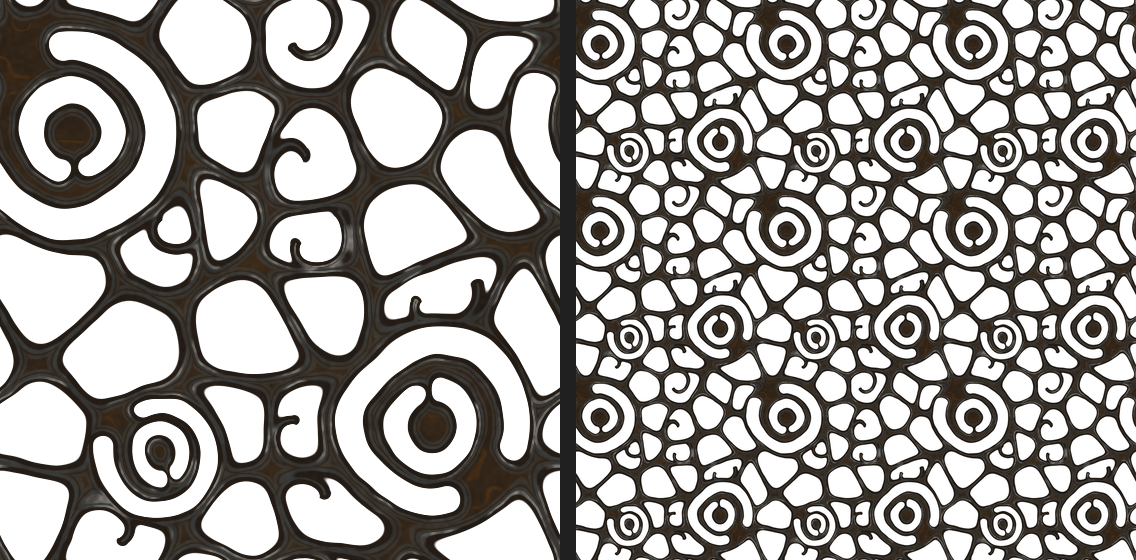
Left: one tile. Right: repeated 3 by 3.
This pattern is drawn by a WebGL 2 fragment shader. Its source:

```glsl
#version 300 es
precision highp float;

uniform vec2 u_resolution;
out vec4 fragColor;

const float TAU = 6.28319;
const float GRID = 6.0;        // cells per side
const float WALL = 0.011;      // half thickness of the thinnest walls
const float ROUNDING = 60.0;   // lower is rounder
const float SPIRAL_RADIUS = 0.21;

// Spiral centre and scale
const vec3 SPIRALS[3] = vec3[3](
  vec3(0.125, 0.77, 1.0), vec3(0.77, 0.24, 0.87), vec3(0.29, 0.19, 0.55));

const vec3 WHITE = vec3(1.0);
const vec3 EDGE = vec3(0.14, 0.11, 0.085);
const vec3 BROWN = vec3(0.22, 0.16, 0.10);
const vec3 AMBER = vec3(0.36, 0.21, 0.07);
const vec3 SLATE = vec3(0.235, 0.24, 0.235);
const vec3 GLINT = vec3(0.50, 0.49, 0.47);

float hash(vec2 p) {
  return fract(sin(dot(p, vec2(12.9898, 78.233))) * 43758.5);
}

// Value noise that wraps after n lattice steps
float noise(vec2 p, float n) {
  vec2 i = floor(p * n), f = fract(p * n), s = vec2(n * 7.3);
  f = f * f * (3.0 - 2.0 * f);
  float a = hash(mod(i, n) + s);
  float b = hash(mod(i + vec2(1, 0), n) + s);
  float c = hash(mod(i + vec2(0, 1), n) + s);
  float d = hash(mod(i + vec2(1, 1), n) + s);
  return mix(mix(a, b, f.x), mix(c, d, f.x), f.y);
}

vec2 wrapDelta(vec2 d) { return fract(d + 0.5) - 0.5; }

float smoothMin(float a, float b, float k) {
  float h = max(k - abs(a - b), 0.0) / k;
  return min(a, b) - 0.25 * h * h * k;
}

float line(float x, float centre, float width) {
  return 1.0 - smoothstep(0.3 * width, width, abs(x - centre));
}

// Round-ended arc whose radius drifts with the angle; positive inside
float arc(vec2 p, float start, float sweep, float radius, float drift, float width) {
  float a = mod(atan(p.y, p.x) - start, TAU);
  if (a > sweep) a = a < 0.5 * (sweep + TAU) ? sweep : 0.0;
  float r = radius + drift * a;
  return width - length(p - r * vec2(cos(a + start), sin(a + start)));
}

// Distance outside the nearest spiral disc
float spiralGap(vec2 p) {
  float gap = 1.0;
  for (int i = 0; i < 3; i++)
    gap = min(gap, length(wrapDelta(p - SPIRALS[i].xy)) - SPIRAL_RADIUS * SPIRALS[i].z);
  return gap;
}

// Curved channels around a core in every spiral
float spiralHoles(vec2 p) {
  float hole = -1.0;
  for (int i = 0; i < 3; i++) {
    float scale = SPIRALS[i].z, turn = 3.0 * float(i);
    vec2 q = wrapDelta(p - SPIRALS[i].xy) * vec2(-1, 1) / scale;
    float inner = arc(q, turn - 1.25, 5.5, 0.074, 0.0, 0.022);
    float outer = arc(q, turn + 1.5, 5.2, 0.150, 0.006, 0.028);
    hole = max(hole, max(inner, outer) * scale);
  }
  return hole;
}

vec2 site(vec2 cell) {
  vec2 id = mod(cell, GRID);
  vec2 jitter = vec2(hash(id + 3.1), hash(id + 17.7)) - 0.5;
  return (cell + 0.5 + 0.66 * jitter) / GRID;
}

// Rounded Voronoi holes, some with a curled tongue; positive inside
float cellHoles(vec2 p) {
  vec2 base = floor(p * GRID), nearest = vec2(9), nearestCell = base;
  for (int k = 0; k < 25; k++) {
    vec2 cell = base + vec2(k % 5 - 2, k / 5 - 2), s = site(cell);
    if (spiralGap(s) > 0.025 && length(s - p) < length(nearest)) {
      nearest = s - p;
      nearestCell = cell;
    }
  }
  float sum = exp(-ROUNDING * spiralGap(p));
  for (int k = 0; k < 25; k++) {
    vec2 cell = base + vec2(k % 5 - 2, k / 5 - 2), s = site(cell);
    if (cell == nearestCell || spiralGap(s) <= 0.025) continue;
    float border = dot(0.5 * (nearest + s - p), normalize(s - p - nearest));
    sum += exp(min(-ROUNDING * border, 60.0));
  }
  float hole = -log(sum) / ROUNDING - WALL;
  float pick = hash(mod(nearestCell, GRID) + 31.0);
  if (pick > 0.8)
    hole = smoothMin(hole, -arc(-nearest, pick * 90.0, 3.6, 0.024, 0.016, 0.010), 0.014);
  return hole;
}

// Dark rims, slate contours, mottled brown and broken glints by depth
vec3 webColour(vec2 p, float depth) {
  float coarse = noise(p, 14.0), fine = noise(p, 45.0), grain = noise(p, 128.0);
  float d = depth + 0.003 * (fine - 0.5);
  vec3 body = mix(EDGE, BROWN, 0.35 + 0.5 * coarse + 0.3 * fine);
  float vein = line(noise(p, 26.0), 0.62, 0.07) + 0.5 * smoothstep(0.6, 0.95, coarse);
  body = mix(body, AMBER, 0.45 * vein * smoothstep(0.018, 0.03, d));
  vec3 colour = mix(EDGE, body, smoothstep(0.007, 0.018, d));
  float contour = max(line(d, 0.0105, 0.004), 0.7 * line(d, 0.0175, 0.0035));
  colour = mix(colour, SLATE, contour * (0.6 + 0.4 * fine));
  float shine = line(d, 0.0075 + 0.004 * (coarse - 0.5), 0.0028);
  colour = mix(colour, GLINT, shine * smoothstep(0.56, 0.8, noise(p, 19.0)) * (0.5 + 0.5 * grain));
  return colour * (0.92 + 0.16 * grain);
}

void main() {
  vec2 uv = gl_FragCoord.xy / u_resolution;
  vec2 bend = vec2(noise(uv, 8.0), noise(uv, 9.0)) - 0.5;
  vec2 ripple = vec2(noise(uv, 30.0), noise(uv, 31.0)) - 0.5;
  vec2 p = uv + 0.026 * bend + 0.004 * ripple;
  float hole = max(cellHoles(p), spiralHoles(p));
  float pixel = 0.6 / min(u_resolution.x, u_resolution.y);
  vec3 colour = mix(webColour(uv, -hole), WHITE, smoothstep(-pixel, pixel, hole));
  fragColor = vec4(colour, 1.0);
}
```
